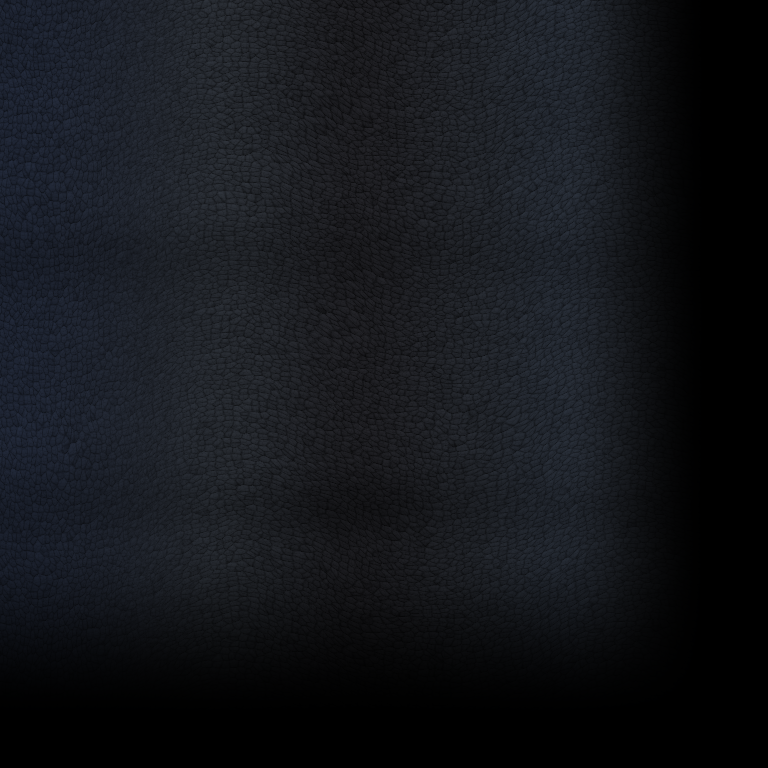
Write a Shadertoy shader that draws this texture.

```glsl
// Dark blue-black grained leather fading to black at the right and bottom.

vec2 hash22(vec2 p) {
    vec3 q = fract(p.xyx * vec3(0.1031, 0.103, 0.0973));
    q += dot(q, q.yzx + 33.33);
    return fract((q.xx + q.yz) * q.zy);
}

// Cellular noise: x = gap to the nearest crease, y = slope lit from above, z = cell tone
vec3 pebbles(vec2 p) {
    vec2 cell = floor(p), local = fract(p), nearestOffset = vec2(0.0);
    float nearest = 9.0, second = 9.0, tone = 0.0;
    for (int j = -1; j <= 1; j++) {
        for (int i = -1; i <= 1; i++) {
            vec2 neighbour = vec2(i, j);
            vec2 rnd = hash22(cell + neighbour + 200.0);
            vec2 offset = neighbour + 0.1 + 0.8 * rnd - local;
            float dist = length(offset);
            if (dist < nearest) {
                second = nearest;
                nearest = dist;
                nearestOffset = offset;
                tone = rnd.x;
            } else {
                second = min(second, dist);
            }
        }
    }
    return vec3(second - nearest, -nearestOffset.y, tone);
}

// Signed relief shading of one layer of leather grain
float grain(vec2 p) {
    vec3 cell = pebbles(p);
    float crease = 1.0 - smoothstep(0.0, 0.35, cell.x);
    return 0.22 + 0.55 * cell.y + 0.35 * (cell.z - 0.5) - 0.75 * crease;
}

float band(float x, float centre, float width) {
    float d = (x - centre) / width;
    return exp(-d * d);
}

// Slow layered sines, used for mottling and for bending the grain
float waves(vec2 p) {
    float sum = 0.0, amp = 0.5;
    for (int i = 0; i < 4; i++) {
        sum += amp * sin(p.x + 1.3 * sin(p.y)) * cos(p.y - 0.7 * p.x);
        p = mat2(1.5, 1.1, -1.1, 1.5) * p + 1.7;
        amp *= 0.55;
    }
    return sum;
}

void mainImage(out vec4 fragColor, in vec2 fragCoord) {
    vec2 uv = fragCoord / iResolution.xy;

    // Broad hide colour: blue left, pale columns, warm dark centre
    vec3 color = mix(vec3(0.105, 0.128, 0.18), vec3(0.125, 0.138, 0.16),
                     smoothstep(0.0, 0.32, uv.x));
    color += vec3(0.018, 0.02, 0.021) * band(uv.x, 0.29, 0.09);
    color += vec3(0.01, 0.018, 0.03) * band(uv.x, 0.73, 0.08);
    color -= vec3(0.022, 0.034, 0.042) * band(uv.x, 0.47, 0.11);

    // Soft horizontal dips and uneven dye
    float dips = 0.13 * band(uv.y, 0.665, 0.045) + 0.15 * band(uv.y, 0.335, 0.05);
    dips += 0.16 * band(uv.y, 0.34, 0.04) * band(uv.x, 0.46, 0.12);
    color *= 1.0 - dips + 0.07 * waves(uv * 9.0);

    // Upright pores at the left turn into wide pebbles across the middle
    vec2 bent = uv + 0.012 * vec2(waves(uv * 14.0), waves(uv.yx * 12.0 + 4.0));
    bent.y += 0.035 * sin(uv.x * 12.0 + 1.0);
    float upright = grain(bent * vec2(145.0, 95.0));
    float wide = grain(bent * vec2(85.0, 145.0) + 31.0);
    float relief = mix(upright, wide, smoothstep(0.08, 0.3, uv.x));
    relief += 0.4 * grain(bent * vec2(190.0, 230.0) + 7.0);
    float depth = 0.32 + 0.14 * band(uv.x, 0.48, 0.16) + 0.05 * uv.y;
    color *= max(1.0 + depth * relief, 0.15);

    // Shadow closing in from the right and from below
    float rightLight = 1.0 - smoothstep(0.74, 0.925, uv.x);
    float lowerLight = smoothstep(0.06, 0.32, uv.y);
    color *= rightLight * lowerLight;

    fragColor = vec4(color, 1.0);
}
```
